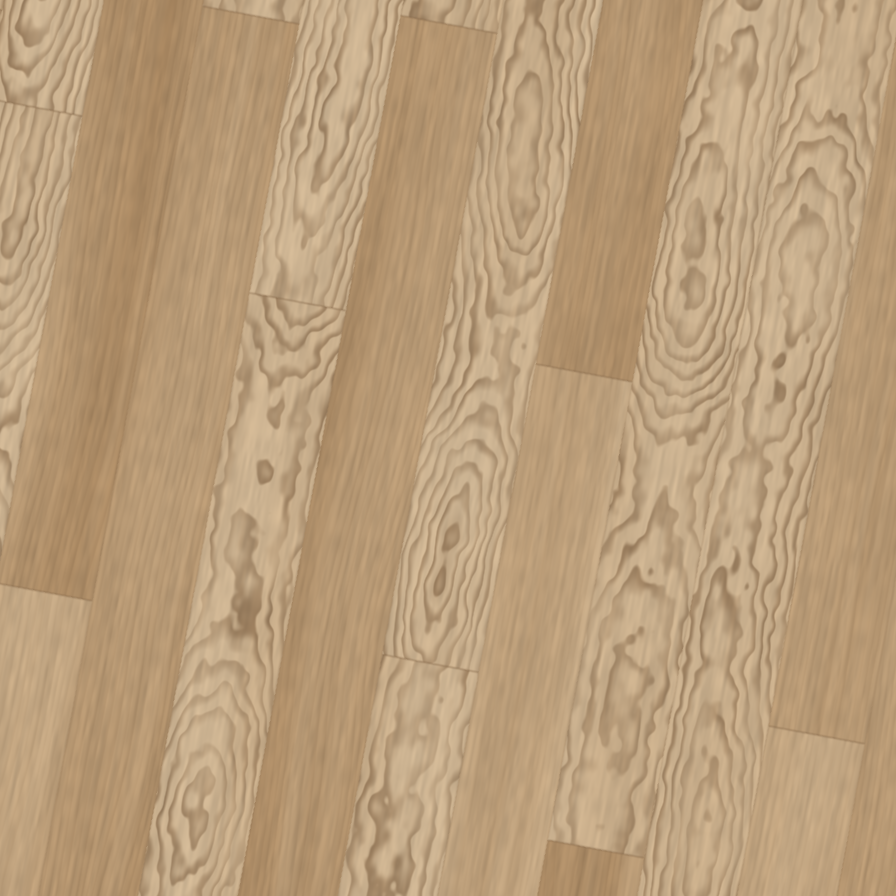
A three.js fragment shader for this texture:

```glsl
// Slanted oak floor: nine staggered planks across, some plain, some with cathedral grain.
#define TILT 0.183
#define PLANK_WIDTH 0.1096
#define PLANK_LENGTH 1.2
#define SHIFT 0.0794
#define RINGS 10.5
#define SEAM 0.0011
#define SOFTNESS 0.0009
#define LIGHT_WOOD vec3(0.81, 0.715, 0.585)
#define TAN_WOOD vec3(0.765, 0.655, 0.515)
#define BROWN_WOOD vec3(0.675, 0.545, 0.395)
#define GRAIN_COLOR vec3(0.52, 0.405, 0.285)

varying vec2 vUv;

float hash(vec2 p) {
  return fract(sin(dot(p, vec2(127.1, 311.7))) * 43758.5453);
}

float noise(vec2 p) {
  vec2 i = floor(p), f = fract(p);
  f = f * f * (3.0 - 2.0 * f);
  return mix(mix(hash(i), hash(i + vec2(1.0, 0.0)), f.x),
             mix(hash(i + vec2(0.0, 1.0)), hash(i + vec2(1.0, 1.0)), f.x), f.y);
}

// Height of the end joint in each column; odd columns sit lower than even ones.
float stagger(float k) {
  float even = 0.38 - (0.09 + 0.005 * (k + 6.0) * (k + 6.0)) * cos(1.0472 * k);
  float odd = -0.24 + (0.22 - 0.05 * k) * sin(0.7854 * (k + 5.0));
  return mix(even, odd, mod(k, 2.0));
}

// Growth ring: slow darkening that ends in a crisp edge.
float ringLine(float r) {
  float t = fract(r);
  return smoothstep(0.35, 0.86, t) * (1.0 - smoothstep(0.86, 1.0, t));
}

// Flat-sawn board: rings around a heart whose depth varies along the board.
vec3 cathedralWood(float u, float v, float seed) {
  float depth = 0.04 + 0.85 * noise(vec2(v * 4.5 + seed, seed));
  float x = u - 0.5 - 0.45 * (noise(vec2(v * 3.0 - seed, 7.0)) - 0.5);
  float jag = noise(vec2(u * 6.0 + seed, v * 32.0)) - 0.5
            + 0.5 * (noise(vec2(u * 13.0, v * 75.0 + seed)) - 0.5);
  float radius = sqrt(1.2 * x * x + depth * depth) + 0.075 * jag;
  float strength = 0.2 + 0.55 * noise(vec2(u * 4.0 + seed, v * 13.0));
  float heart = 1.0 - smoothstep(0.03, 0.16, radius);
  float tint = noise(vec2(u * 2.5 + seed, v * 3.0));
  vec3 color = mix(LIGHT_WOOD, TAN_WOOD, 0.75 * tint);
  color = mix(color, GRAIN_COLOR, 0.3 * heart);
  return mix(color, GRAIN_COLOR, strength * ringLine(radius * RINGS));
}

// Quarter-sawn board: fine parallel lines and broad soft bands.
vec3 plainWood(float u, float v, float seed, float tone) {
  float bend = u + 0.3 * (noise(vec2(v * 2.2 + seed, seed)) - 0.5);
  float band = noise(vec2(bend * 3.2 + seed, v * 1.1));
  float streak = noise(vec2(bend * 11.0 + seed, v * 2.0));
  float lines = ringLine(bend * 14.0 + 1.6 * noise(vec2(u * 4.0 + seed, v * 5.0)));
  vec3 color = mix(TAN_WOOD, BROWN_WOOD, tone + 0.75 * (band - 0.5) + 0.3 * (streak - 0.5));
  float bandDark = smoothstep(0.65, 0.95, band) * tone;
  return mix(color, GRAIN_COLOR, 0.22 * bandDark + lines * (0.06 + 0.2 * tone * streak));
}

vec3 floorColor(vec2 p) {
  // Plank column, row and local position
  vec2 q = vec2(p.x * cos(TILT) - p.y * sin(TILT), p.x * sin(TILT) + p.y * cos(TILT));
  float across = (q.x - SHIFT) / PLANK_WIDTH;
  float column = floor(across);
  float u = across - column;
  float along = (q.y - stagger(column)) / PLANK_LENGTH;
  float row = floor(along);
  float seed = 50.0 * hash(vec2(column, row) + 20.0);

  // Cut and tone of this plank
  float upper = step(0.0, row);
  float order = fract(0.375 * column);
  float figured = step(mix(0.6, 0.2, upper), order);
  float tone = mix(0.12 + 0.55 * smoothstep(0.1, 0.25, order), 0.68 - 0.08 * column, upper);
  vec3 color = figured > 0.5 ? cathedralWood(u, q.y, seed)
                             : plainWood(u, q.y, seed, clamp(tone, 0.0, 0.85));

  // Short pores and fine fibre
  float pores = noise(vec2(u * 34.0 + seed, q.y * 55.0));
  float fibre = noise(vec2(u * 24.0 - seed, q.y * 9.0));
  color *= 1.0 + 0.07 * (pores - 0.5) + 0.08 * (fibre - 0.5);

  // Seams: faint along the sides, clearer at the end joints
  float side = min(u, 1.0 - u) * PLANK_WIDTH;
  float end = min(along - row, 1.0 - along + row) * PLANK_LENGTH;
  float seam = max(0.18 * (1.0 - smoothstep(0.0, 2.0 * SEAM, side)),
                   0.4 * (1.0 - smoothstep(0.0, 2.0 * SEAM, end)));
  return mix(color, GRAIN_COLOR, seam);
}

void main() {
  // Average four nearby samples to smooth plank edges
  vec3 color = vec3(0.0);
  for (int i = 0; i < 4; i++) {
    vec2 corner = vec2(mod(float(i), 2.0), floor(float(i) / 2.0)) - 0.5;
    color += 0.25 * floorColor(vUv - 0.5 + corner * SOFTNESS);
  }
  gl_FragColor = vec4(color, 1.0);
}
```
